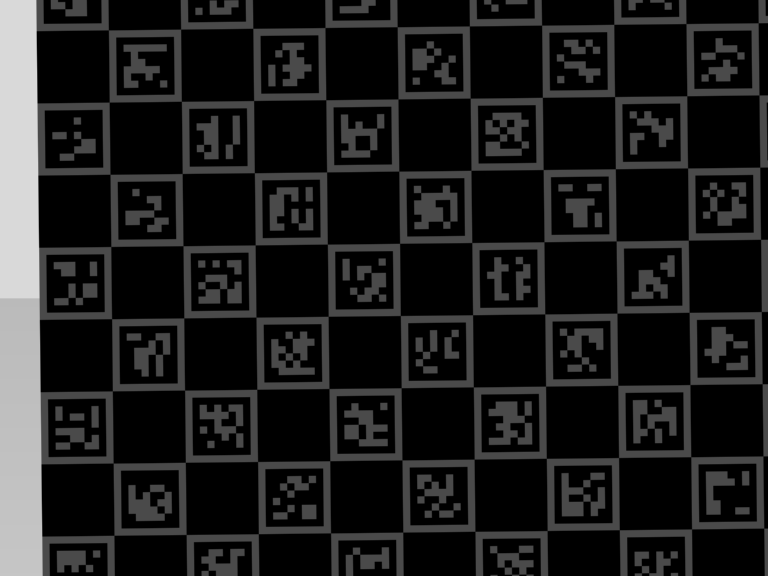
Write a WebGL 1 fragment shader that draws this pattern.

```glsl
precision highp float;

// A slightly tilted calibration board: a checkerboard whose light squares hold
// square markers of 6 x 6 hashed bits, in front of a pale wall and floor.
// Every square is 10 x 10 modules, sampled with a sharpened bilinear filter.

uniform vec2 u_resolution;

// Lengths are in canvas heights, measured from the top left corner.
const vec2  BOARD_ORIGIN = vec2(0.0651, 0.1795); // a light square's top left
const float SQUARE_SIZE  = 0.12535;
const float TILT         = 0.011;                // radians
const float MODULES      = 10.0;                 // modules across one square
const float BIT_DENSITY  = 0.5;                  // share of light bits
const float EDGE_PIXELS  = 1.3;                  // width of the edge smoothing
const float HORIZON      = 0.518;

const vec3 INK        = vec3(0.0);
const vec3 PAPER      = vec3(0.29);
const vec3 WALL       = vec3(0.85);
const vec3 FLOOR_FAR  = vec3(0.73);
const vec3 FLOOR_NEAR = vec3(0.775);

float hash(vec2 p) {
  vec3 q = fract(p.xyx * vec3(0.1031, 0.1030, 0.0973));
  q += dot(q, q.yzx + 33.33);
  return fract((q.x + q.y) * q.z);
}

// Lightness, 0 or 1, of one whole module of the board.
float moduleLight(vec2 id) {
  vec2 square = floor((id + 0.5) / MODULES);
  vec2 local = id - square * MODULES;
  float isLight = 1.0 - mod(square.x + square.y, 2.0);

  // Ring index from the square's rim: 0 paper, 1 ink, 2 and more are bits.
  vec2 rim = min(local, MODULES - 1.0 - local);
  float ring = min(rim.x, rim.y);
  float bit = step(hash(id + 57.0), BIT_DENSITY);
  float marker = ring < 0.5 ? 1.0 : (ring < 1.5 ? 0.0 : bit);
  return isLight * marker;
}

// Blends neighbouring modules only within a narrow band at their edges.
float boardLight(vec2 m, float band) {
  vec2 id = floor(m - 0.5);
  vec2 f = m - 0.5 - id;
  vec2 t = clamp((f - 0.5) / band + 0.5, 0.0, 1.0);
  float top = mix(moduleLight(id), moduleLight(id + vec2(1.0, 0.0)), t.x);
  float bottom = mix(moduleLight(id + vec2(0.0, 1.0)),
                     moduleLight(id + vec2(1.0, 1.0)), t.x);
  return mix(top, bottom, t.y);
}

vec3 background(float y, float edge) {
  float depth = clamp((y - HORIZON) / (1.0 - HORIZON), 0.0, 1.0);
  vec3 ground = mix(FLOOR_FAR, FLOOR_NEAR, depth);
  return mix(WALL, ground, smoothstep(-edge, edge, y - HORIZON));
}

void main() {
  vec2 p = gl_FragCoord.xy / u_resolution.y;
  p.y = 1.0 - p.y;
  float edge = EDGE_PIXELS / u_resolution.y;

  // Board axes, x to the right and y down.
  float c = cos(TILT);
  float s = sin(TILT);
  vec2 d = p - BOARD_ORIGIN;
  vec2 board = vec2(c * d.x - s * d.y, s * d.x + c * d.y);

  // Hold the first column at the rim so that its edge stays crisp.
  float moduleSize = SQUARE_SIZE / MODULES;
  vec2 m = board / moduleSize;
  m.x = max(m.x, 0.5);
  float light = boardLight(m, min(edge / moduleSize, 1.0));

  float onBoard = clamp(board.x / edge + 0.5, 0.0, 1.0);
  vec3 color = mix(background(p.y, 0.5 * edge), mix(INK, PAPER, light), onBoard);
  gl_FragColor = vec4(color, 1.0);
}
```
